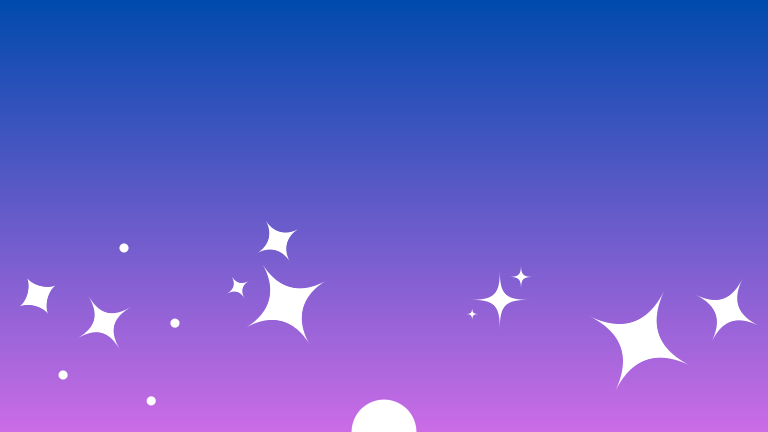
Give the GLSL for this background, as a Shadertoy shader.

```glsl
// Twilight gradient with white four-pointed sparkles, small dots and a rising half disc.

const vec3 DUSK_BLUE = vec3(0.0, 0.29, 0.678);
const vec3 ORCHID = vec3(0.796, 0.424, 0.902);
const float DOT_RADIUS = 0.0105;
const float LEFT_TILT = -0.53;
const float RIGHT_TILT = 0.455;

// Sparkles: centre x, centre y, arm length, fullness (in canvas heights).
// Order: five tilted left, three upright, two tilted right.
const vec4 SPARKLES[10] = vec4[10](
    vec4(0.662, 0.296, 0.109, 0.52),
    vec4(0.643, 0.442, 0.056, 0.54),
    vec4(0.551, 0.335, 0.031, 0.50),
    vec4(0.241, 0.253, 0.075, 0.47),
    vec4(0.087, 0.315, 0.048, 0.66),
    vec4(1.157, 0.306, 0.072, 0.41),
    vec4(1.206, 0.359, 0.030, 0.41),
    vec4(1.093, 0.273, 0.017, 0.41),
    vec4(1.481, 0.211, 0.132, 0.50),
    vec4(1.683, 0.282, 0.084, 0.48));

const vec2 DOTS[4] = vec2[4](
    vec2(0.287, 0.426), vec2(0.405, 0.252),
    vec2(0.146, 0.132), vec2(0.350, 0.072));

vec2 rotate(vec2 p, float angle) {
    float c = cos(angle), s = sin(angle);
    return vec2(c * p.x - s * p.y, s * p.x + c * p.y);
}

float disc(vec2 p, float radius, float pixel) {
    return clamp(0.5 - (length(p) - radius) / pixel, 0.0, 1.0);
}

// Concave superellipse; coverage is the pixel's overlap with the nearest arm.
float sparkle(vec2 p, float size, float fullness, float pixel) {
    p = abs(p);
    float along = max(p.x, p.y);
    float across = min(p.x, p.y);
    float taper = max(1.0 - pow(along / size, fullness), 0.0);
    float halfWidth = size * pow(taper, 1.0 / fullness);
    float overlap = min(across + 0.5 * pixel, halfWidth)
                  - max(across - 0.5 * pixel, -halfWidth);
    return clamp(overlap / pixel, 0.0, 1.0);
}

void mainImage(out vec4 fragColor, in vec2 fragCoord) {
    float pixel = 1.0 / iResolution.y;
    vec2 p = fragCoord * pixel;
    float middle = 0.5 * iResolution.x * pixel;

    // Sky
    vec3 color = mix(ORCHID, DUSK_BLUE, p.y);

    // Half disc on the lower edge
    float white = disc(p - vec2(middle, 0.0), 0.075, pixel);

    // Dots
    for (int i = 0; i < 4; i++) {
        white = max(white, disc(p - DOTS[i], DOT_RADIUS, pixel));
    }

    // Sparkles
    for (int i = 0; i < 10; i++) {
        vec4 star = SPARKLES[i];
        float tilt = i < 5 ? LEFT_TILT : (i < 8 ? 0.0 : RIGHT_TILT);
        vec2 q = rotate(p - star.xy, tilt);
        white = max(white, sparkle(q, star.z, star.w, pixel));
    }

    fragColor = vec4(mix(color, vec3(1.0), white), 1.0);
}
```
